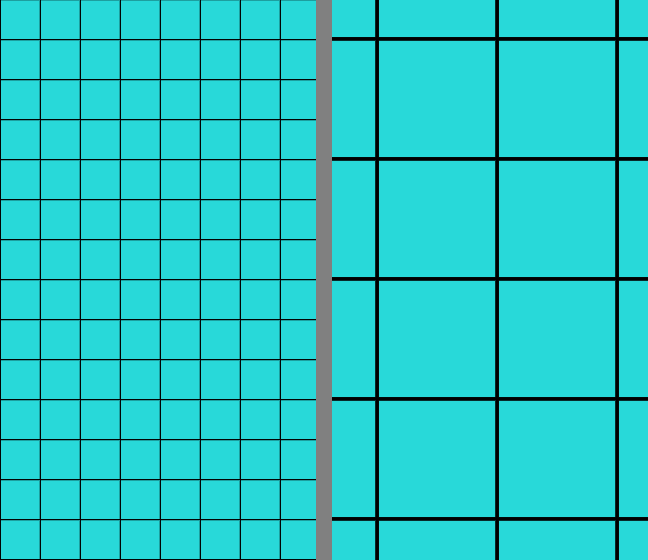
Left: the whole. Right: its middle third, enlarged.
Give the GLSL for this pattern, as a Shadertoy shader.

```glsl
// Turquoise square grid, fourteen cells tall, ruled with thin black lines.

// Distance to the nearest grid line on each axis, in cells
vec2 lineDistance(vec2 p) {
    return abs(fract(p + 0.5) - 0.5);
}

void mainImage(out vec4 fragColor, in vec2 fragCoord) {
    float pixel = 14.0 / iResolution.y;
    vec2 cell = fragCoord * pixel;

    // Antialiased rules, nudged slightly up and right of the cell corner
    vec2 dist = lineDistance(cell - 0.009);
    vec2 rule = clamp((0.0157 - dist) / pixel + 0.5, 0.0, 1.0);
    float ink = max(rule.x, rule.y);

    vec3 turquoise = vec3(0.155, 0.85, 0.85);
    fragColor = vec4(mix(turquoise, vec3(0.0), ink), 1.0);
}
```
